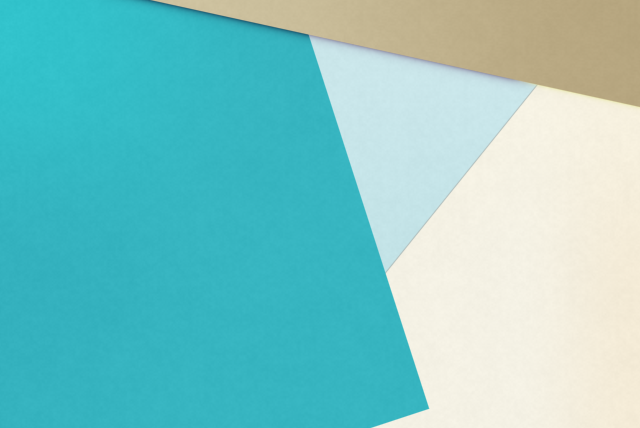
A Shadertoy shader for this background:

```glsl
// Overlapping sheets of coloured paper: cream at the back, then pale blue, teal and tan.
// Each sheet is cut by signed half-planes, with soft contact shadows under its edges
// and a faint fibre grain made from value noise.

float hash(vec2 p) {
    return fract(sin(dot(p, vec2(127.1, 311.7))) * 43758.5453);
}

float noise(vec2 p) {
    vec2 cell = floor(p), f = fract(p);
    f = f * f * (3.0 - 2.0 * f);
    return mix(mix(hash(cell), hash(cell + vec2(1, 0)), f.x),
               mix(hash(cell + vec2(0, 1)), hash(cell + vec2(1, 1)), f.x), f.y);
}

// Signed distance to the line a-b, positive on its left side
float leftOf(vec2 p, vec2 a, vec2 b) {
    vec2 dir = normalize(b - a);
    return dir.x * (p.y - a.y) - dir.y * (p.x - a.x);
}

void mainImage(out vec4 fragColor, in vec2 fragCoord) {
    vec2 p = fragCoord / iResolution.xy * vec2(1.5, 1.0);
    float soft = 0.8 / iResolution.y;

    // Sheet outlines
    float tanSheet = leftOf(p, vec2(0.352, 1.0), vec2(1.5, 0.75));
    float blueSheet = leftOf(p, vec2(0.904, 0.363), vec2(1.26, 0.803));
    float tealSheet = min(leftOf(p, vec2(1.006, 0.045), vec2(0.723, 0.920)),
                          leftOf(p, vec2(0.869, 0.0), vec2(1.006, 0.045)));

    // Cream base, warmer towards the right
    vec3 color = mix(vec3(0.957, 0.945, 0.895), vec3(0.955, 0.920, 0.840),
                     smoothstep(1.2, 1.5, p.x));
    color = mix(color, vec3(0.972, 0.956, 0.895), 0.6 * smoothstep(0.3, 0.75, p.y));

    // Pale blue sheet with a thin grey cut edge
    vec3 blue = mix(vec3(0.765, 0.890, 0.905), vec3(0.795, 0.905, 0.920),
                    smoothstep(0.4, 0.9, p.y));
    color = mix(color, blue, smoothstep(-soft, soft, blueSheet));
    color = mix(color, vec3(0.61, 0.66, 0.66), 0.55 * exp(-pow(blueSheet / 0.0016, 2.0)));

    // Teal sheet, brighter in the upper left corner
    vec3 teal = mix(vec3(0.215, 0.710, 0.755), vec3(0.195, 0.765, 0.800),
                    smoothstep(0.75, 0.0, length(p - vec2(0.0, 1.0))));
    teal = mix(teal, vec3(0.195, 0.680, 0.735),
               0.6 * smoothstep(0.5, 0.0, length(p - vec2(0.05, 0.32))));
    float tealMask = smoothstep(-soft, soft, tealSheet);
    color = mix(color, teal, tealMask);

    // Shadow beneath the tan sheet: navy on teal, lilac on blue, fading over cream
    float depth = max(-tanSheet, 0.0);
    vec3 shadowColor = mix(vec3(0.53, 0.51, 0.62), vec3(0.07, 0.25, 0.36), tealMask);
    float shadowFade = 1.0 - smoothstep(1.18, 1.28, p.x);
    color = mix(color, shadowColor, 0.85 * shadowFade * exp(-depth / 0.007));
    color = mix(color, vec3(0.90, 0.90, 0.62), 0.7 * (1.0 - shadowFade) * exp(-depth / 0.004));

    // Tan sheet, darkening to the right
    vec3 tanColor = mix(vec3(0.805, 0.760, 0.625), vec3(0.715, 0.650, 0.500),
                        smoothstep(0.4, 1.5, p.x));
    color = mix(color, tanColor, smoothstep(-soft, soft, tanSheet));

    // Paper grain: fine fibres plus broad mottling
    float grain = noise(p * 260.0) + noise(p * 110.0) - 1.0;
    float mottle = noise(p * 14.0) + noise(p * 32.0) - 1.0;
    color += 0.012 * grain + 0.006 * mottle;

    fragColor = vec4(clamp(color, 0.0, 1.0), 1.0);
}
```
